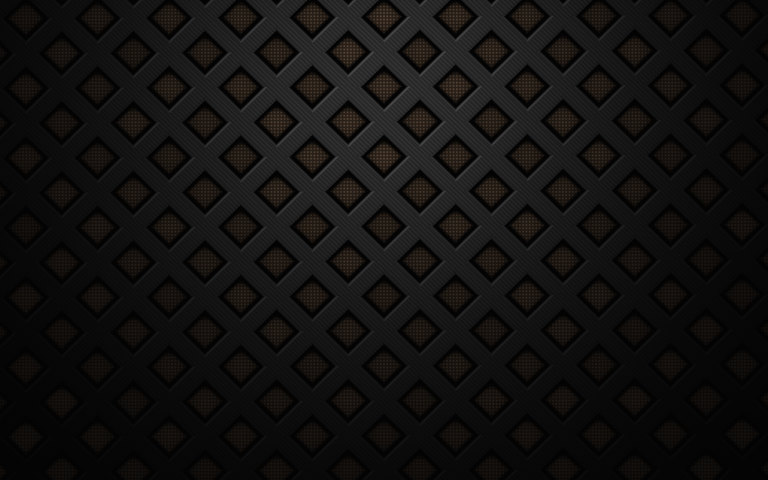
A Shadertoy shader for this pattern:

```glsl
// Dark diagonal carbon lattice with bevelled diamond holes over brown woven cloth.

const float TAU = 6.2831853;
const vec2  PITCH = vec2(0.1492, 0.1454);   // hole spacing, in canvas heights
const vec2  ORIGIN = vec2(0.0, 0.529);      // one hole centre, x from mid-canvas
const float TILT = 0.0045;                  // slight rise toward the right
const float HOLE = 0.31;                    // half size of the opening, in cells
const float LIP = 0.385;                    // outer half size of the lower bevel
const float CLOTH_EDGE = 0.275;             // where the cloth fades into shadow
const float RIB_COUNT = 15.0;               // carbon ribs per cell
const float THREAD = 0.0069;                // cloth thread spacing
const vec2  LIGHT_POS = vec2(0.0, 0.82);
const vec2  LIGHT_FALLOFF = vec2(3.1, 3.0);
const vec3  BAR_COLOR = vec3(0.165, 0.166, 0.170);
const vec3  LIP_COLOR = vec3(0.235, 0.235, 0.240);
const vec3  CLOTH_COLOR = vec3(0.350, 0.272, 0.205);
const vec3  SHADOW_COLOR = vec3(0.012, 0.011, 0.011);

float hash(vec2 p) {
    return fract(sin(dot(p, vec2(127.1, 311.7))) * 43758.545);
}

// Crossed threads with dark gaps between them
float weave(vec2 p) {
    vec2 thread = 0.5 + 0.5 * cos(TAU * p / THREAD);
    return 0.42 + 0.58 * thread.x * thread.y;
}

// Cloth seen through a hole, shaded by the overhanging upper edges
vec3 clothLayer(vec2 p, vec2 local, float diamond, float light, float variation) {
    float mask = 1.0 - smoothstep(CLOTH_EDGE - 0.08, CLOTH_EDGE, diamond);
    float overhang = 1.0 - smoothstep(0.13, 0.25, local.y);
    float glow = mix(1.0, 0.7, smoothstep(0.0, CLOTH_EDGE, length(local)));
    float exposure = mix(0.22, 1.0, light) * mix(0.88, 1.12, variation);
    return SHADOW_COLOR + CLOTH_COLOR * weave(p) * mask * overhang * glow * exposure;
}

// Ribbed flat faces of the lattice
vec3 barLayer(vec2 diagonal, float diamond, float light) {
    float ribs = 1.0 + 0.16 * sin(TAU * RIB_COUNT * diagonal.x);
    float rounding = mix(0.85, 1.0, smoothstep(HOLE, HOLE + 0.1, diamond));
    return SHADOW_COLOR + BAR_COLOR * ribs * rounding * light;
}

// Smooth bevel on the two lower sides of a hole
vec3 lipLayer(vec2 cell, float diamond, float light) {
    float across = (diamond - HOLE) / (LIP - HOLE);
    float profile = smoothstep(-0.1, 0.6, across) * (1.0 - 0.4 * smoothstep(0.65, 1.0, across));
    float facing = mix(0.8, 1.15, smoothstep(-0.05, 0.05, cell.x + cell.y));
    return SHADOW_COLOR + LIP_COLOR * profile * facing * (light + 0.03);
}

void mainImage(out vec4 fragColor, in vec2 fragCoord) {
    vec2 p = (fragCoord - vec2(0.5 * iResolution.x, 0.0)) / iResolution.y;
    float aa = 0.75 / (iResolution.y * PITCH.y);

    // Diagonal cells: every integer pair is a hole centre
    vec2 q = (p - ORIGIN - vec2(0.0, TILT * p.x)) / PITCH;
    vec2 diagonal = vec2(q.x + q.y, q.x - q.y);
    vec2 id = floor(diagonal + 0.5);
    vec2 cell = diagonal - id;
    vec2 local = 0.5 * vec2(cell.x + cell.y, cell.x - cell.y);
    float diamond = max(abs(cell.x), abs(cell.y));

    // Soft overhead light
    vec2 toLight = p - LIGHT_POS;
    float light = exp(-dot(toLight * toLight, LIGHT_FALLOFF));

    // Bars, then lower bevels, then the openings
    vec3 color = barLayer(diagonal, diamond, light);
    float lip = 1.0 - smoothstep(LIP - aa, LIP + aa, diamond);
    lip *= 1.0 - smoothstep(-aa, aa, local.y);
    color = mix(color, lipLayer(cell, diamond, light), lip);
    float opening = 1.0 - smoothstep(HOLE - aa, HOLE + aa, diamond);
    vec3 cloth = clothLayer(p, local, diamond, light, hash(id));
    color = mix(color, cloth, opening);

    fragColor = vec4(color, 1.0);
}
```
